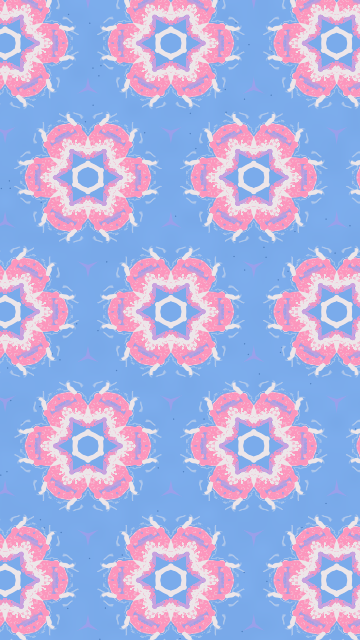
Reproduce this pattern procedurally as a WebGL 1 fragment shader.

```glsl
precision highp float;
// Six-petalled kaleidoscope flowers on a slightly flattened hexagonal lattice.
// Each cell is folded into a 30 degree wedge, then painted in layers of
// distance-field shapes whose edges and tints are roughened by value noise.

uniform vec2 u_resolution;

float hash(vec2 p) {
  return fract(sin(dot(p, vec2(127.1, 311.7))) * 43758.5453);
}

float noise(vec2 p) {
  vec2 i = floor(p), f = fract(p);
  f = f * f * (3.0 - 2.0 * f);
  return mix(mix(hash(i), hash(i + vec2(1, 0)), f.x),
             mix(hash(i + vec2(0, 1)), hash(i + vec2(1, 1)), f.x), f.y);
}

float segment(vec2 p, vec2 a, vec2 b) {
  vec2 ab = b - a;
  return length(p - a - ab * clamp(dot(p - a, ab) / dot(ab, ab), 0.0, 1.0));
}

// Offset from the nearest flower centre; columns are one unit apart.
vec2 hexCell(vec2 p) {
  vec2 s = vec2(1.0, 1.7320508);
  vec2 a = mod(p + 0.5 * s, s) - 0.5 * s;
  vec2 b = mod(p, s) - 0.5 * s;
  return dot(a, a) < dot(b, b) ? a : b;
}

// Mirror into one wedge: x runs along the petal axis, y away from it.
vec2 foldSix(vec2 p) {
  float sector = 1.0471976;
  float a = abs(mod(atan(p.y, p.x) + 0.5 * sector, sector) - 0.5 * sector);
  return length(p) * vec2(cos(a), sin(a));
}

float fill(float d, float blur) {
  return 1.0 - smoothstep(-0.6 * blur, 0.6 * blur, d);
}

void main() {
  vec3 blue = vec3(0.48, 0.67, 0.92), paleBlue = vec3(0.70, 0.79, 0.92);
  vec3 pink = vec3(0.99, 0.59, 0.74), palePink = vec3(0.96, 0.73, 0.82);
  vec3 lilac = vec3(0.79, 0.63, 0.87), cream = vec3(0.93, 0.90, 0.915);

  float px = 3.86 / u_resolution.y;
  vec2 q = (gl_FragCoord.xy - 0.5 * u_resolution) * px + vec2(0.055, -0.05);
  vec2 f = foldSix(hexCell(q / vec2(1.0, 0.935)));

  // Roughened coordinates and grain shared by every wedge
  float grain = noise(f * 110.0 + 7.0);
  float patches = noise(f * 48.0 + 3.0);
  vec2 w = f + 0.022 * (vec2(noise(f * 32.0), noise(f * 32.0 + 19.0)) - 0.5);
  float r = length(w);

  // Ground with faint mottling and a few darker specks
  vec3 col = blue + 0.018 * (noise(q * 9.0) - 0.5);
  vec2 speckCell = floor(q * 22.0);
  vec2 speckAt = 0.2 + 0.6 * vec2(hash(speckCell + 4.0), hash(speckCell + 8.0));
  float speck = length(fract(q * 22.0) - speckAt) / 22.0 - 0.004;
  col -= 0.16 * fill(speck, px) * step(0.95, hash(speckCell));

  // Tapered three-armed marks where cells meet
  float arm = 0.5 - f.x - 0.013 * (1.0 - (0.2887 - f.y) / 0.07);
  col = mix(col, vec3(0.62, 0.62, 0.92), 0.85 * fill(arm, px));

  // Broken pale strands around the petals
  float petal = length(w - vec2(0.25, 0.0)) - 0.135;
  float strand = min(segment(w, vec2(0.385, 0.09), vec2(0.435, 0.065)),
                     segment(w, vec2(0.355, 0.165), vec2(0.43, 0.115)));
  strand = min(strand, segment(w, vec2(0.43, 0.115), vec2(0.395, 0.085)));
  col = mix(col, paleBlue, 0.9 * fill(strand - 0.005, px)
                           * smoothstep(0.1, 0.5, patches));
  col = mix(col, paleBlue, 0.8 * fill(abs(petal - 0.012) - 0.004, px)
                           * smoothstep(0.3, 0.6, grain));

  // Pink petals with lilac patches and a pale rim
  vec3 petalTint = mix(pink, palePink, 0.8 * smoothstep(0.6, 0.9, grain));
  float dapple = smoothstep(0.57, 0.68, patches)
               * smoothstep(0.26, 0.30, r) * fill(petal + 0.025, 0.02);
  petalTint = mix(petalTint, mix(lilac, vec3(0.60, 0.63, 0.90), grain), dapple);
  petalTint = mix(petalTint, cream, 0.7 * fill(abs(petal + 0.003) - 0.003, px)
                                    * smoothstep(0.35, 0.6, patches));
  col = mix(col, petalTint, fill(petal, px));

  // White hooks on the petal shoulders
  float hook = min(segment(w, vec2(0.335, 0.105), vec2(0.375, 0.09)) - 0.013,
                   segment(w, vec2(0.375, 0.09), vec2(0.405, 0.105)) - 0.008);
  col = mix(col, cream, fill(hook, px));

  // White star band, running out into the clefts between petals
  float star = dot(w, vec2(0.684, 0.73)) - 0.113;
  float cleft = 0.5 * f.x - 0.866 * f.y - 0.02 * (1.0 - (r - 0.2) / 0.07);
  float band = star - 0.078 + 0.03 * (grain - 0.5) + 0.016 * (patches - 0.5);
  col = mix(col, cream, fill(min(band, max(cleft, r - 0.265)), px));
  col = mix(col, palePink, 0.7 * fill(abs(star - 0.068) - 0.012, px)
                           * smoothstep(0.62, 0.8, grain));

  // Lilac star border flecked with pink, then the blue heart
  vec3 border = mix(lilac, pink, 0.8 * smoothstep(0.52, 0.72, patches));
  border = mix(border, vec3(0.62, 0.63, 0.91), smoothstep(0.72, 0.9, grain));
  col = mix(col, border, fill(star - 0.036 + 0.014 * (grain - 0.5), px));
  col = mix(col, blue, fill(star + 0.006 * (grain - 0.5), px));

  // White hexagonal ring with knobs at its corners and a dappled centre
  float ring = abs(w.x - 0.074) - 0.012;
  float knob = length(f - vec2(0.079, 0.0456)) - 0.017;
  col = mix(col, cream, fill(min(ring, knob), px));
  col -= 0.07 * fill(f.x - 0.052, px) * smoothstep(0.5, 0.7, patches);

  gl_FragColor = vec4(col, 1.0);
}
```
